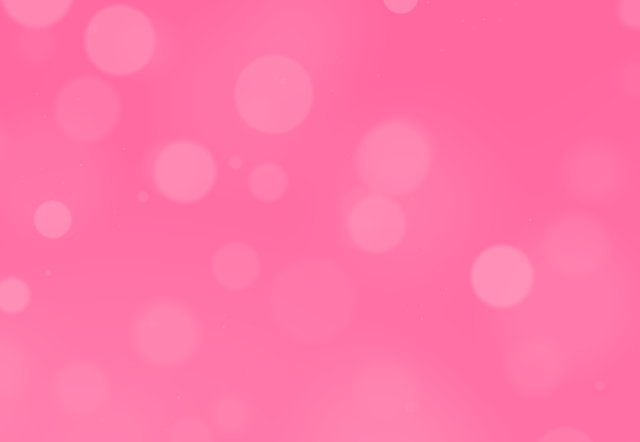
A WebGL 1 fragment shader for this background:

```glsl
precision highp float;
// Soft pink bokeh: blurred light discs, wide glows and fine dust on a rose field.

uniform vec2 u_resolution;

const vec3 ROSE = vec3(1.0, 0.405, 0.622);
const vec3 BLUSH = vec3(1.0, 0.575, 0.725);

float hash(vec2 cell, float seed) {
  return fract(sin(dot(cell, vec2(127.1, 311.7)) + seed * 74.7) * 43758.5453);
}

// Combines two light amounts without exceeding one.
float screenBlend(float a, float b) {
  return 1.0 - (1.0 - a) * (1.0 - b);
}

// Disc of the given radius whose rim fades inward over blur.
float softDisc(float dist, float radius, float blur) {
  return 1.0 - smoothstep(radius - blur, radius, dist);
}

// One randomly placed disc per occupied cell.
// radii, blurs (as part of the radius) and strengths are min/max ranges.
float scatterDiscs(vec2 p, float cellSize, float density, vec2 radii,
                   vec2 blurs, vec2 strengths, float seed) {
  vec2 home = floor(p / cellSize);
  float pixel = 1.0 / u_resolution.y;
  float light = 0.0;
  for (int y = -1; y <= 1; y++) {
    for (int x = -1; x <= 1; x++) {
      vec2 cell = home + vec2(float(x), float(y));
      vec2 jitter = vec2(hash(cell, seed), hash(cell, seed + 1.0));
      float present = step(hash(cell, seed + 2.0), density);
      float radius = mix(radii.x, radii.y, hash(cell, seed + 3.0));
      float blur = radius * mix(blurs.x, blurs.y, hash(cell, seed + 4.0));
      float strength = mix(strengths.x, strengths.y, hash(cell, seed + 5.0));
      float dist = length(p - (cell + jitter) * cellSize);
      float disc = softDisc(dist, radius, max(blur, pixel));
      light = screenBlend(light, present * strength * disc);
    }
  }
  return light;
}

// Broad, slow variation between 0 and 1 from layered sines.
float wash(vec2 p) {
  float waves = sin(p.x * 3.1 + 1.4 * sin(p.y * 2.3 + 0.6))
              + sin(p.y * 3.7 - p.x * 1.9 + 2.0);
  return 0.5 + 0.25 * waves;
}

void main() {
  vec2 p = gl_FragCoord.xy / u_resolution.y;

  // Uneven backdrop, lighter towards the bottom
  float light = 0.2 * smoothstep(0.25, 0.95, wash(p))
              + 0.2 * (1.0 - smoothstep(0.0, 0.75, p.y));

  // Wide glows
  light = screenBlend(light, scatterDiscs(p, 0.4, 0.75, vec2(0.18, 0.36),
      vec2(0.6, 1.0), vec2(0.22, 0.45), 3.0));

  // Faint and bright discs
  light = screenBlend(light, scatterDiscs(p, 0.25, 0.6, vec2(0.055, 0.11),
      vec2(0.25, 0.75), vec2(0.12, 0.35), 17.0));
  light = screenBlend(light, scatterDiscs(p, 0.22, 0.6, vec2(0.04, 0.095),
      vec2(0.1, 0.5), vec2(0.3, 0.9), 31.0));

  // Small blurred dots
  light = screenBlend(light, scatterDiscs(p, 0.2, 0.3, vec2(0.009, 0.02),
      vec2(0.3, 0.6), vec2(0.25, 0.45), 47.0));

  // Dust gathered in loose patches
  float dustPatch = smoothstep(0.4, 0.7, wash(p * 2.6 + 4.0));
  light = screenBlend(light, dustPatch * scatterDiscs(p, 0.035, 0.2,
      vec2(0.002, 0.0035), vec2(0.6, 0.9), vec2(0.2, 0.7), 61.0));

  gl_FragColor = vec4(mix(ROSE, BLUSH, light), 1.0);
}
```
